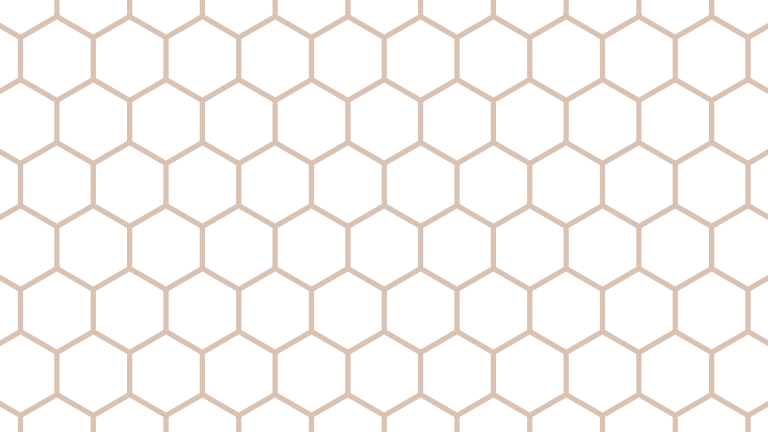
Give the GLSL for this pattern, as a WebGL 2 fragment shader.

```glsl
#version 300 es
precision highp float;
// Draws a honeycomb of pointy-top hexagons outlined in dusty beige on white.

uniform vec2 u_resolution;
out vec4 fragColor;

const vec3 PAPER = vec3(1.0);
const vec3 LINE_COLOUR = vec3(0.85, 0.76, 0.70);

// Lengths are fractions of the canvas height.
const float CELL_WIDTH = 0.1684;
const float LINE_WIDTH = 0.0122;
const vec2 FIRST_CENTRE = vec2(0.0475, 0.1354);

// Offset from the nearest hexagon centre; cells are one unit wide.
vec2 hexOffset(vec2 p) {
    vec2 period = vec2(1.0, sqrt(3.0));
    vec2 halfPeriod = 0.5 * period;
    vec2 a = mod(p + halfPeriod, period) - halfPeriod;
    vec2 b = mod(p, period) - halfPeriod;
    return dot(a, a) < dot(b, b) ? a : b;
}

// Distance from a point inside a unit-wide cell to its closest side.
float hexEdgeDistance(vec2 offset) {
    vec2 q = abs(offset);
    return 0.5 - max(q.x, dot(q, vec2(0.5, 0.5 * sqrt(3.0))));
}

// Coverage of a line of the given width, smoothed over one pixel.
float lineCoverage(float dist, float width, float pixel) {
    return clamp(0.5 + (0.5 * width - dist) / pixel, 0.0, 1.0);
}

void main() {
    float pixel = 1.0 / u_resolution.y;
    vec2 p = gl_FragCoord.xy * pixel;

    // Honeycomb walls
    vec2 cell = hexOffset((p - FIRST_CENTRE) / CELL_WIDTH);
    float wallDistance = hexEdgeDistance(cell) * CELL_WIDTH;
    float wall = lineCoverage(wallDistance, LINE_WIDTH, pixel);

    fragColor = vec4(mix(PAPER, LINE_COLOUR, wall), 1.0);
}
```
